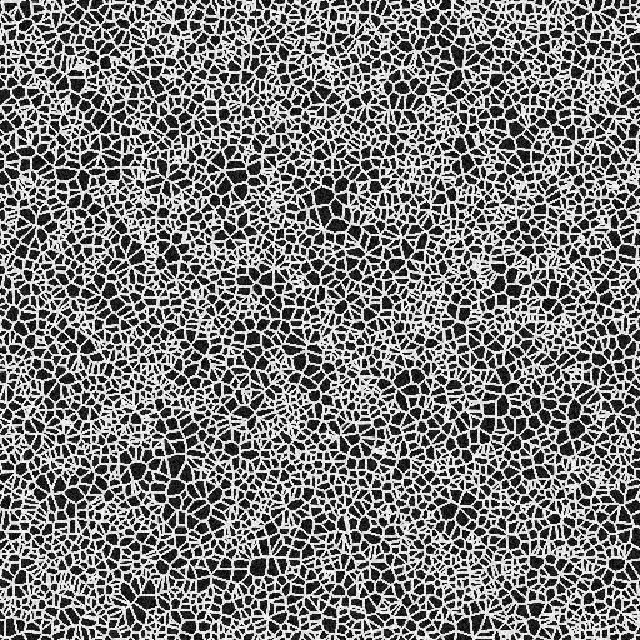
Reproduce this pattern procedurally as a WebGL 2 fragment shader.

```glsl
#version 300 es
precision highp float;
// Draws a fine random cell mosaic: dark grainy cells parted by thin, crisp pale lines.

#define TILES 512.0        // mosaic tiles across the canvas
#define BUCKETS 51.0       // seed buckets across the canvas
#define MAX_SEEDS 4        // each bucket holds 0 to MAX_SEEDS seeds
#define REACH 2            // buckets searched on each side
#define LINE_HALF 1.08     // half line width, in tiles
#define EDGE_SOFT 0.12     // softness of the line edge, in tiles
#define CELL_DARK 0.01
#define CELL_LIGHT 0.20
#define LINE_DARK 0.81
#define LINE_LIGHT 0.99

uniform vec2 u_resolution;
out vec4 fragColor;

// Integer hash: three random values from 0 to 1
vec3 hash3(ivec3 key) {
    uvec3 v = uvec3(key + 4096) * 1664525u + 1013904223u;
    v.x += v.y * v.z; v.y += v.z * v.x; v.z += v.x * v.y;
    v ^= v >> 16u;
    v.x += v.y * v.z; v.y += v.z * v.x; v.z += v.x * v.y;
    return vec3(v >> 8u) / 16777216.0;
}

int seedCount(ivec2 bucket) {
    return int(hash3(ivec3(bucket, 99)).x * float(MAX_SEEDS + 1));
}

vec2 seedPosition(ivec2 bucket, int index) {
    return vec2(bucket) + hash3(ivec3(bucket, index)).xy;
}

// Vector from p to the nearest seed
vec2 nearestSeed(vec2 p) {
    ivec2 home = ivec2(floor(p));
    vec2 nearest = vec2(100.0);
    for (int y = -REACH; y <= REACH; y++)
    for (int x = -REACH; x <= REACH; x++) {
        ivec2 bucket = home + ivec2(x, y);
        int count = seedCount(bucket);
        for (int i = 0; i < count; i++) {
            vec2 offset = seedPosition(bucket, i) - p;
            if (dot(offset, offset) < dot(nearest, nearest)) nearest = offset;
        }
    }
    return nearest;
}

// Shortest horizontal or vertical step from p to the border of its cell
float borderStep(vec2 p) {
    ivec2 home = ivec2(floor(p));
    vec2 nearest = nearestSeed(p);
    float shortest = 100.0;
    for (int y = -REACH; y <= REACH; y++)
    for (int x = -REACH; x <= REACH; x++) {
        ivec2 bucket = home + ivec2(x, y);
        int count = seedCount(bucket);
        for (int i = 0; i < count; i++) {
            vec2 offset = seedPosition(bucket, i) - p;
            vec2 across = offset - nearest;
            float span = max(abs(across.x), abs(across.y));
            if (span > 1e-4) {
                float gap = 0.5 * dot(offset + nearest, across) / span;
                shortest = min(shortest, gap);
            }
        }
    }
    return shortest;
}

void main() {
    // Snap to square tiles so lines get their stepped outline
    vec2 uv = gl_FragCoord.xy / min(u_resolution.x, u_resolution.y);
    vec2 tile = floor(uv * TILES);
    vec2 p = (tile + 0.5) / TILES * BUCKETS;

    // Lines between the cells
    float stepInTiles = borderStep(p) * TILES / BUCKETS;
    float line = 1.0 - smoothstep(LINE_HALF - EDGE_SOFT, LINE_HALF + EDGE_SOFT, stepInTiles);

    // Even grain on cells and lines
    float grain = hash3(ivec3(tile, 7)).z;
    float cellTone = mix(CELL_DARK, CELL_LIGHT, grain);
    float lineTone = mix(LINE_DARK, LINE_LIGHT, grain);
    fragColor = vec4(vec3(mix(cellTone, lineTone, line)), 1.0);
}
```
